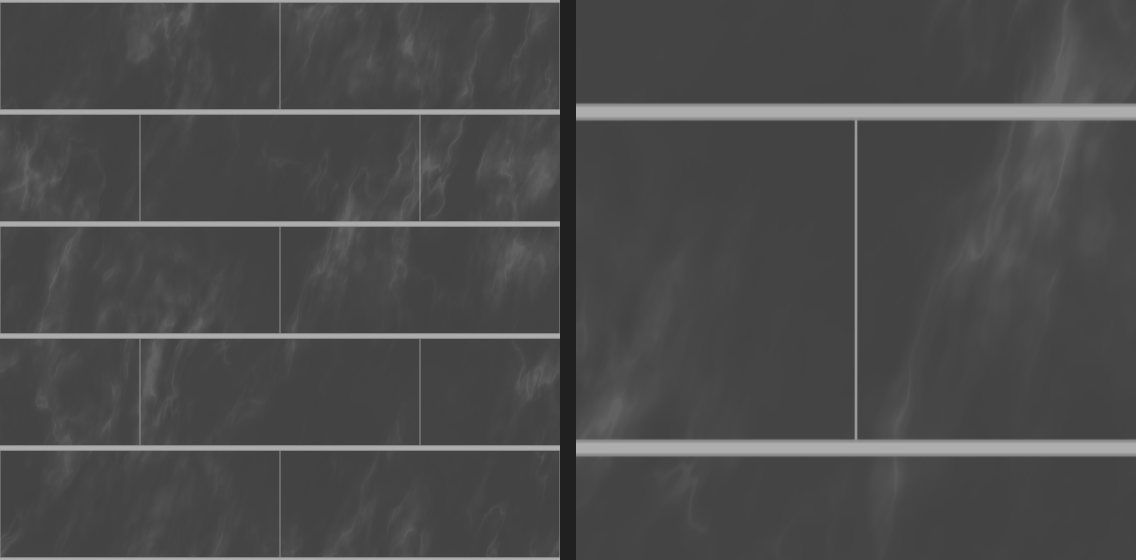
Left, the full canvas; right, a detail of the centre.
This texture is drawn by a Shadertoy shader. Its source:

```glsl
const float ROWS = 5.0;
const float COLUMNS = 2.0;
const float ROW_SHIFT = 0.5;           // in tile lengths, on every other row
const float BED_CORE = 0.0032;         // half widths of the horizontal joints
const float BED_EDGE = 0.0050;
const float BED_SOFTNESS = 0.0018;
const float HEAD_HALF_WIDTH = 0.0008;  // vertical joints
const float WARP = 0.035;
const float CLOUD_WIDTH = 0.22;
const float THREAD_WIDTH = 0.035;

const vec3 STONE = vec3(0.264, 0.264, 0.265);
const vec3 VEIN = vec3(0.380, 0.380, 0.380);
const vec3 BED_COLOR = vec3(0.675, 0.680, 0.675);
const vec3 BED_SHOULDER = vec3(0.555, 0.560, 0.555);
const vec3 HEAD_COLOR = vec3(0.600, 0.600, 0.595);

// Integer hash giving a gradient in -1..1
vec2 hashGradient(vec2 cell, float seed) {
    uvec2 v = uvec2(cell) + uvec2(uint(seed) * 131u, uint(seed) * 57u);
    v = v * 1664525u + 1013904223u;
    for (int i = 0; i < 2; i++) {
        v.x += v.y * 1664525u;
        v.y += v.x * 1664525u;
        v ^= v >> 16u;
    }
    return vec2(v & 0xffffu) / 32767.5 - 1.0;
}

// The lattice leans sideways by a whole number of cells over the full height,
// so wrapping vertically also shifts the cell horizontally.
// Half a cell is added before dividing, to be safe from rounding.
float cornerValue(vec2 cell, vec2 offset, vec2 count, float lean, float seed) {
    float wraps = floor((cell.y + 0.5) / count.y);
    vec2 center = vec2(cell.x + lean * wraps, cell.y) + 0.5;
    vec2 wrapped = floor(center - count * floor(center / count));
    return dot(hashGradient(wrapped, seed), offset);
}

float leaningNoise(vec2 uv, vec2 count, float lean, float seed) {
    vec2 p = uv * count - vec2(uv.y * lean, 0.0);
    vec2 cell = floor(p);
    vec2 f = p - cell;
    vec2 blend = f * f * f * (f * (f * 6.0 - 15.0) + 10.0);
    vec2 right = vec2(1.0, 0.0);
    vec2 up = vec2(0.0, 1.0);
    float a = cornerValue(cell, f, count, lean, seed);
    float b = cornerValue(cell + right, f - right, count, lean, seed);
    float c = cornerValue(cell + up, f - up, count, lean, seed);
    float d = cornerValue(cell + 1.0, f - 1.0, count, lean, seed);
    return mix(mix(a, b, blend.x), mix(c, d, blend.x), blend.y);
}

float fbm(vec2 uv, vec2 count, float lean, float seed) {
    float sum = 0.0;
    float amplitude = 1.0;
    for (int octave = 0; octave < 5; octave++) {
        sum += amplitude * leaningNoise(uv, count, lean, seed);
        count *= 2.0;
        lean *= 2.0;
        amplitude *= 0.52;
        seed += 1.0;
    }
    return sum;
}

// Bright along the zero line of a noise field
float ridge(float field, float width) {
    return 1.0 - smoothstep(0.0, width, abs(field));
}

vec3 marble(vec2 uv) {
    vec2 bend = vec2(fbm(uv, vec2(5.0, 4.0), 1.0, 3.0),
                     fbm(uv, vec2(5.0, 4.0), 1.0, 13.0));
    vec2 p = uv + WARP * bend;

    float region = smoothstep(-0.40, 0.25, fbm(p, vec2(4.0, 2.0), 1.0, 23.0));
    float streaks = fbm(p, vec2(20.0, 8.0), 5.0, 33.0);
    float grain = fbm(uv, vec2(48.0, 32.0), 12.0, 43.0);

    // Smoky bands, with thin threads along and between them
    float veinField = fbm(p, vec2(4.0, 2.0), 1.0, 53.0);
    float threadField = fbm(p, vec2(8.0, 3.0), 2.0, 63.0);
    float cloud = ridge(veinField, CLOUD_WIDTH) + 0.5 * ridge(threadField, 0.6 * CLOUD_WIDTH);
    cloud *= smoothstep(-0.55, 0.45, streaks);
    float thread = ridge(veinField + 0.04, THREAD_WIDTH) + ridge(threadField, THREAD_WIDTH);
    thread *= smoothstep(-0.35, 0.40, streaks);
    float wisps = smoothstep(0.05, 0.70, streaks);

    float vein = region * (0.50 * cloud + 0.28 * thread + 0.22 * wisps);
    vein *= 1.0 + 0.45 * grain;
    return mix(STONE, VEIN, clamp(vein, 0.0, 1.0)) + 0.006 * bend.x + 0.003 * grain;
}

void mainImage(out vec4 fragColor, in vec2 fragCoord) {
    vec2 uv = fract(fragCoord / iResolution.xy);
    vec2 pixel = 1.0 / iResolution.xy;

    // Distance to the nearest joints of the running bond
    float row = floor(uv.y * ROWS);
    float column = uv.x * COLUMNS + ROW_SHIFT * 2.0 * fract(row * 0.5);
    float headDistance = abs(fract(column + 0.5) - 0.5) / COLUMNS;
    float bedDistance = abs(fract(uv.y * ROWS + 0.5) - 0.5) / ROWS;

    float head = clamp(0.5 + (HEAD_HALF_WIDTH - headDistance) / pixel.x, 0.0, 1.0);
    float softness = 0.5 * max(BED_SOFTNESS, pixel.y);
    float bed = 1.0 - smoothstep(BED_EDGE - softness, BED_EDGE + softness, bedDistance);
    float core = 1.0 - smoothstep(BED_CORE - softness, BED_CORE + softness, bedDistance);

    vec3 color = marble(uv);
    color = mix(color, HEAD_COLOR, head);
    color = mix(color, mix(BED_SHOULDER, BED_COLOR, core), bed);
    fragColor = vec4(color, 1.0);
}
```
